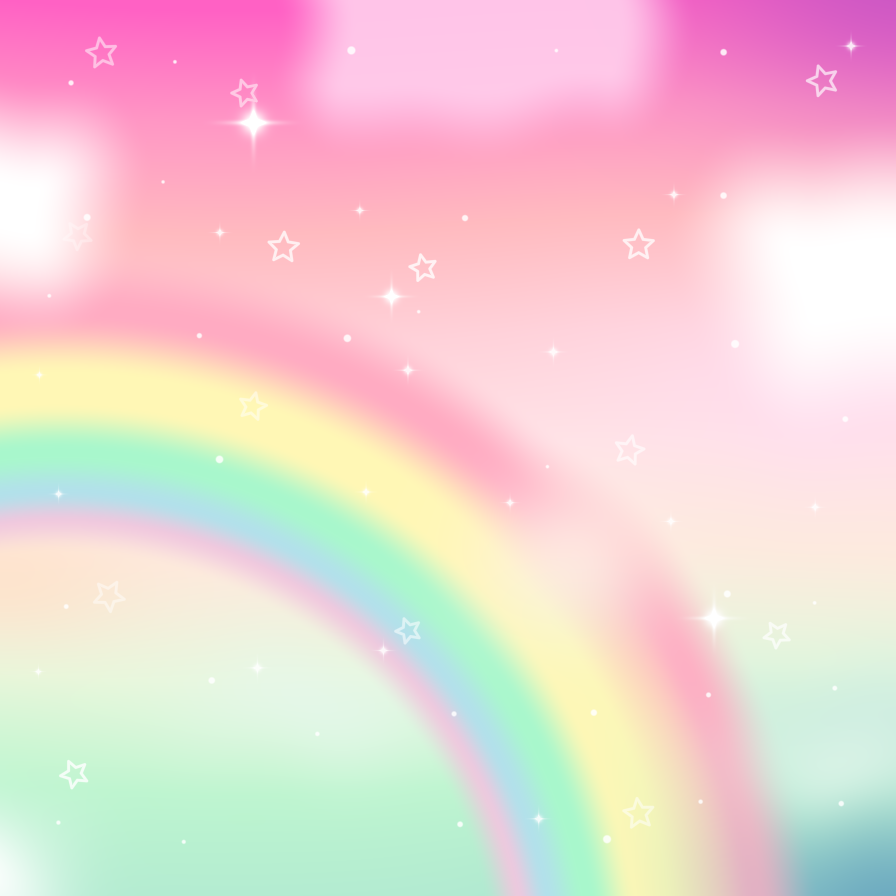
This background is drawn by a Shadertoy shader. Its source:

```glsl
const vec2 BOW_CENTER = vec2(0.065, -0.104);
const float BOW_INNER = 0.508;
const float BOW_OUTER = 0.795;
const vec3 LILAC = vec3(0.94, 0.78, 0.87);
const vec3 BLUE = vec3(0.70, 0.88, 0.92);
const vec3 GREEN = vec3(0.66, 0.97, 0.80);
const vec3 YELLOW = vec3(1.00, 0.97, 0.71);
const vec3 PINK = vec3(1.00, 0.67, 0.76);
const vec3 CREAM = vec3(1.00, 0.96, 0.92);
const vec3 VIOLET = vec3(0.78, 0.34, 0.77);
const vec3 TEAL = vec3(0.42, 0.66, 0.75);
const vec3 MIST = vec3(0.90, 0.97, 0.93);
const vec3 ROSE_CLOUD = vec3(1.00, 0.82, 0.93);
const float STAR_CELLS = 5.0;
const float GLINT_CELLS = 6.0;
const float DOT_CELLS = 7.0;

// Sky colours at even heights, bottom to top
const vec3 SKY[9] = vec3[9](
    vec3(0.70, 0.92, 0.82), vec3(0.74, 0.96, 0.81), vec3(0.91, 0.97, 0.86),
    vec3(0.99, 0.92, 0.87), vec3(1.00, 0.89, 0.90), vec3(1.00, 0.82, 0.85),
    vec3(1.00, 0.73, 0.75), vec3(1.00, 0.59, 0.77), vec3(1.00, 0.38, 0.77));

vec3 hash3(vec2 cell) {
    vec3 q = fract(cell.xyx * vec3(0.1031, 0.1030, 0.0973));
    q += dot(q, q.yxz + 33.33);
    return fract((q.xxy + q.yzz) * q.zyx);
}

vec3 skyColor(float height) {
    float h = clamp(height, 0.0, 0.999) * 8.0;
    int i = int(h);
    return mix(SKY[i], SKY[i + 1], fract(h));
}

float glow(vec2 p, vec2 center, vec2 radius) {
    vec2 d = (p - center) / radius;
    return exp(-dot(d, d));
}

// Soft rounded slab
float cloud(vec2 p, vec2 center, vec2 halfSize, float softness) {
    vec2 d = abs(p - center) - halfSize + softness;
    float dist = length(max(d, 0.0)) + min(max(d.x, d.y), 0.0) - softness;
    return 1.0 - smoothstep(-softness, softness, dist);
}

vec3 addRainbow(vec3 col, vec2 p) {
    float r = distance(p, BOW_CENTER);
    r -= 0.028 * smoothstep(0.58, 0.75, p.x) * smoothstep(0.68, 0.77, r);
    vec3 band = mix(LILAC, BLUE, smoothstep(0.520, 0.557, r));
    band = mix(band, GREEN, smoothstep(0.553, 0.598, r));
    band = mix(band, YELLOW, smoothstep(0.602, 0.655, r));
    band = mix(band, PINK, smoothstep(0.685, 0.755, r));
    float alpha = smoothstep(BOW_INNER - 0.022, BOW_INNER + 0.022, r);
    alpha *= 1.0 - smoothstep(BOW_OUTER - 0.035, BOW_OUTER + 0.035, r);
    alpha *= 1.0 - 0.25 * smoothstep(0.35, 0.0, p.y) * smoothstep(0.62, 0.72, r);
    float gap = glow(p, vec2(0.64, 0.375), vec2(0.095, 0.085));
    col = mix(col, band, alpha * (1.0 - 0.75 * gap));
    return mix(col, CREAM, 0.4 * gap);
}

// Signed distance to a five-pointed star
float starDistance(vec2 p, float radius) {
    float sector = 1.2566371;
    float a = abs(mod(atan(p.x, p.y) + 0.5 * sector, sector) - 0.5 * sector);
    vec2 q = length(p) * vec2(cos(a), sin(a)) - vec2(radius, 0.0);
    vec2 edge = 0.48 * radius * vec2(cos(0.5 * sector), sin(0.5 * sector)) - vec2(radius, 0.0);
    float t = clamp(dot(q, edge) / dot(edge, edge), 0.0, 1.0);
    return length(q - edge * t) * sign(edge.x * q.y - edge.y * q.x);
}

float glint(vec2 p, float size) {
    vec2 d = abs(p) / size;
    vec2 taper = pow(max(1.0 - d, 0.0), vec2(2.0));
    vec2 thin = exp(-pow(d.yx / 0.045, vec2(2.0)));
    return min(dot(taper, thin) + 1.2 * exp(-dot(d, d) * 22.0), 1.0);
}

// Offset from the scattered point in this cell, in canvas units
vec2 scatter(vec2 p, float cells, float seed, out vec3 rnd) {
    rnd = hash3(floor(p * cells) + seed);
    return (fract(p * cells) - mix(vec2(0.25), vec2(0.75), rnd.xy)) / cells;
}

void mainImage(out vec4 fragColor, in vec2 fragCoord) {
    vec2 p = fragCoord / iResolution.xy;
    float px = 1.0 / iResolution.y;
    vec2 w = p + 0.010 * sin(p.yx * vec2(17.0, 14.0) + 1.0) + 0.005 * sin(p.yx * 37.0);

    // Sky and corner tints
    vec3 col = skyColor(p.y + 0.012 * sin(p.x * 6.0));
    col = mix(col, VIOLET, 0.95 * glow(p, vec2(1.03, 1.04), vec2(0.24, 0.15)));
    col = mix(col, vec3(1.0, 0.87, 0.95), 0.7 * glow(w, vec2(0.93, 0.57), vec2(0.25, 0.10)));
    col = mix(col, vec3(0.81, 0.93, 0.89), 0.8 * glow(w, vec2(0.98, 0.20), vec2(0.22, 0.08)));
    col = mix(col, TEAL, glow(w, vec2(1.02, -0.02), vec2(0.24, 0.12)));
    col = mix(col, vec3(1.0, 0.88, 0.78), 0.7 * glow(p, vec2(0.0, 0.35), vec2(0.15, 0.07)));
    col = mix(col, MIST, 0.7 * glow(w, vec2(0.35, 0.21), vec2(0.16, 0.07)));
    col = addRainbow(col, p);

    // Clouds
    col = mix(col, ROSE_CLOUD, 0.88 * cloud(w, vec2(0.53, 0.97), vec2(0.19, 0.10), 0.045));
    col = mix(col, vec3(1.0), cloud(w, vec2(-0.02, 0.78), vec2(0.13, 0.085), 0.065));
    col = mix(col, vec3(1.0), cloud(w, vec2(0.99, 0.695), vec2(0.165, 0.11), 0.075));
    col = mix(col, vec3(1.0), 0.95 * glow(w, vec2(-0.01, 0.03), vec2(0.085, 0.07)));
    col = mix(col, MIST, 0.6 * glow(w, vec2(0.93, 0.15), vec2(0.10, 0.05)));

    // Scattered star outlines, small glints and dots
    vec3 rnd;
    vec2 d = scatter(p, STAR_CELLS, 3.0, rnd);
    float tilt = 6.28 * rnd.z;
    d = mat2(cos(tilt), -sin(tilt), sin(tilt), cos(tilt)) * d;
    float outline = abs(starDistance(d, mix(0.014, 0.019, rnd.x)));
    float light = (1.0 - smoothstep(0.0008, 0.0008 + 1.5 * px, outline)) * step(0.4, rnd.y) * mix(0.25, 0.9, rnd.z);
    d = scatter(p, GLINT_CELLS, 19.0, rnd);
    light = max(light, glint(d, mix(0.012, 0.02, rnd.x)) * step(0.6, rnd.z) * 0.85);
    d = scatter(p, DOT_CELLS, 41.0, rnd);
    float dotRadius = mix(0.0018, 0.0045, rnd.x * rnd.x);
    light = max(light, (1.0 - smoothstep(dotRadius - px, dotRadius + px, length(d))) * step(0.4, rnd.z) * 0.85);

    // Bright glints
    light = max(light, glint(p - vec2(0.283, 0.863), 0.060));
    light = max(light, glint(p - vec2(0.437, 0.669), 0.034));
    light = max(light, glint(p - vec2(0.797, 0.310), 0.046));
    fragColor = vec4(mix(col, vec3(1.0), light), 1.0);
}
```
